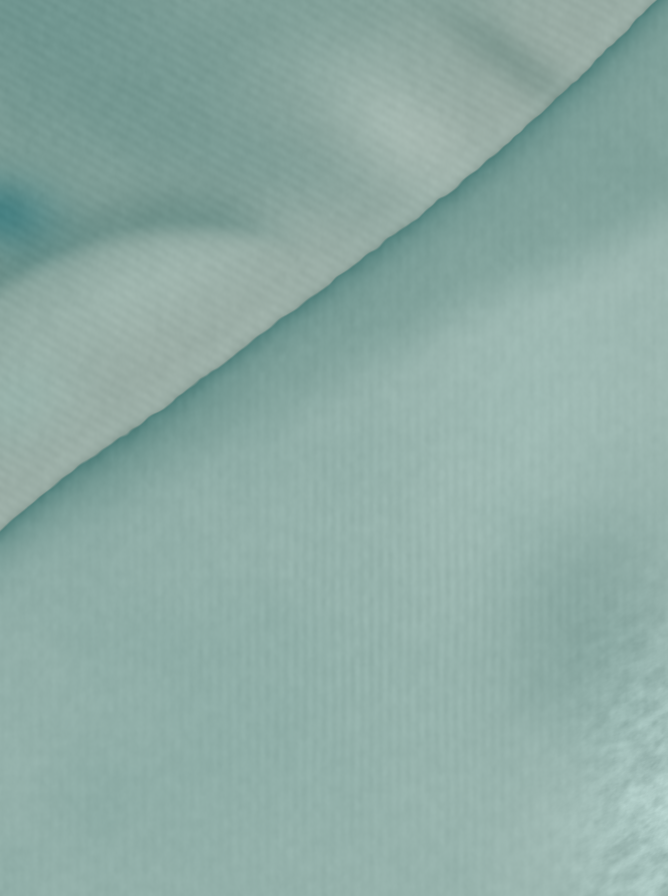
Give the GLSL for this texture, as a WebGL 1 fragment shader.

```glsl
precision highp float;
uniform vec2 u_resolution;

float hash(vec2 p) {
  vec3 q = fract(vec3(p.xyx) * 0.1031);
  q += dot(q, q.yzx + 33.33);
  return fract((q.x + q.y) * q.z);
}

float noise(vec2 p) {
  vec2 i = floor(p);
  vec2 f = fract(p);
  f = f * f * (3.0 - 2.0 * f);
  float low = mix(hash(i), hash(i + vec2(1.0, 0.0)), f.x);
  float high = mix(hash(i + vec2(0.0, 1.0)), hash(i + vec2(1.0, 1.0)), f.x);
  return mix(low, high, f.y);
}

// Centred fractal noise, roughly -0.5 to 0.5
float fbm(vec2 p) {
  float sum = 0.0;
  float amp = 0.5;
  for (int i = 0; i < 4; i++) {
    sum += amp * (noise(p) - 0.5);
    p = mat2(1.6, 1.2, -1.2, 1.6) * p + 7.3;
    amp *= 0.5;
  }
  return sum;
}

vec2 rotate(vec2 p, float angle) {
  float c = cos(angle);
  float s = sin(angle);
  return vec2(c * p.x + s * p.y, c * p.y - s * p.x);
}

// Soft elliptical patch with its long axis turned by angle
float patchGlow(vec2 p, vec2 centre, vec2 size, float angle) {
  vec2 q = rotate(p - centre, angle) / size;
  return exp(-dot(q, q));
}

float hemHeight(float x) {
  float bend = max(x - 0.45, 0.0);
  float bump = (x - 0.08) / 0.05;
  return 0.408 + 0.75 * x + 0.55 * bend * bend + 0.006 * exp(-bump * bump);
}

// Knitted ribs broken up by fibre noise
float ribs(vec2 p, float frequency) {
  float wobble = 1.6 * noise(p * vec2(18.0, 9.0));
  float wave = cos(6.2832 * p.x * frequency + wobble);
  return wave * (0.35 + 0.65 * noise(p * vec2(55.0, 95.0)));
}

vec3 lowerCloth(vec2 p, float depth) {
  vec3 col = mix(vec3(0.575, 0.69, 0.665), vec3(0.61, 0.715, 0.69), smoothstep(0.1, 0.75, p.x));
  col += 0.022 * patchGlow(p, vec2(0.60, 0.55), vec2(0.10, 0.22), -0.1);
  col -= vec3(0.09, 0.075, 0.075) * patchGlow(p, vec2(0.66, 0.31), vec2(0.09, 0.13), -0.4);
  col -= vec3(0.025, 0.015, 0.015) * patchGlow(p, vec2(0.28, 0.19), vec2(0.20, 0.15), 0.3);

  // Cast shadow under the hem: wide penumbra, then a tight dark core
  float shadowLine = 0.385 + 0.49 * p.x + 0.02 * fbm(p * 9.0);
  float penumbra = smoothstep(-0.035, 0.055, p.y - shadowLine);
  col = mix(col, vec3(0.50, 0.632, 0.605), 0.85 * penumbra);
  col = mix(col, vec3(0.41, 0.57, 0.55), 0.65 * exp(-depth / 0.042));
  col = mix(col, vec3(0.27, 0.47, 0.455), 0.8 * exp(-depth / 0.012));

  // Ribbing and the rough glossy pile in the lower right
  float ribStrength = 0.004 + 0.011 * patchGlow(p, vec2(0.44, 0.31), vec2(0.20, 0.22), 0.0);
  col += ribStrength * ribs(p, 95.0);
  float gloss = patchGlow(p, vec2(0.75, 0.10), vec2(0.10, 0.20), 0.0);
  col += gloss * (vec3(0.05, 0.055, 0.06) + 0.24 * fbm(rotate(p, 0.6) * vec2(60.0, 110.0)));
  return col;
}

vec3 upperFold(vec2 p, float rise) {
  vec3 col = mix(vec3(0.60, 0.675, 0.645), vec3(0.51, 0.63, 0.60), smoothstep(0.03, 0.30, rise));
  col = mix(col, vec3(0.42, 0.575, 0.555), 0.75 * patchGlow(p, vec2(0.0, 1.0), vec2(0.28, 0.14), -0.4));

  // Broad hollows and lit swells
  col = mix(col, vec3(0.45, 0.59, 0.565), 0.65 * patchGlow(p, vec2(0.20, 0.85), vec2(0.24, 0.055), -0.3));
  col += vec3(0.07, 0.06, 0.06) * patchGlow(p, vec2(0.44, 0.86), vec2(0.11, 0.05), -0.75);
  col += 0.045 * patchGlow(p, vec2(0.16, 0.68), vec2(0.15, 0.05), 0.4);
  col += vec3(0.01, 0.03, 0.03) * patchGlow(p, vec2(0.02, 0.55), vec2(0.07, 0.05), 0.5);
  col -= vec3(0.09, 0.07, 0.07) * patchGlow(p, vec2(0.57, 0.935), vec2(0.10, 0.025), -0.65);

  // Arched crease with a deep teal pocket at its left end
  float bow = p.x - 0.21;
  float across = p.y - (0.757 - 1.5 * bow * bow);
  float crease = exp(-across * across / mix(0.0003, 0.0014, smoothstep(-0.01, 0.02, across)));
  crease *= 1.0 - smoothstep(0.22, 0.36, p.x);
  col = mix(col, vec3(0.40, 0.545, 0.52), 0.75 * crease);
  col = mix(col, vec3(0.25, 0.49, 0.50), 0.9 * patchGlow(p, vec2(0.0, 0.762), vec2(0.065, 0.04), -0.2));

  // Diagonal weave and a rounded hem
  col += 0.009 * ribs(rotate(p, 1.05), 90.0);
  col += 0.015 * exp(-pow((rise - 0.012) / 0.012, 2.0));
  col -= 0.06 * exp(-rise / 0.004);
  return col;
}

void main() {
  vec2 p = gl_FragCoord.xy / u_resolution.y;
  float fuzz = 0.003 * (noise(p * 90.0) - 0.5);
  float side = 0.8 * (p.y - hemHeight(p.x)) + fuzz;
  float cover = smoothstep(-0.0015, 0.0015, side);
  vec3 col = mix(lowerCloth(p, max(-side, 0.0)), upperFold(p, max(side, 0.0)), cover);

  // Uneven dye and fine pile
  col += vec3(0.035, 0.025, 0.025) * fbm(p * 10.0);
  col += 0.035 * fbm(p * vec2(130.0, 100.0));
  gl_FragColor = vec4(clamp(col, 0.0, 1.0), 1.0);
}
```
